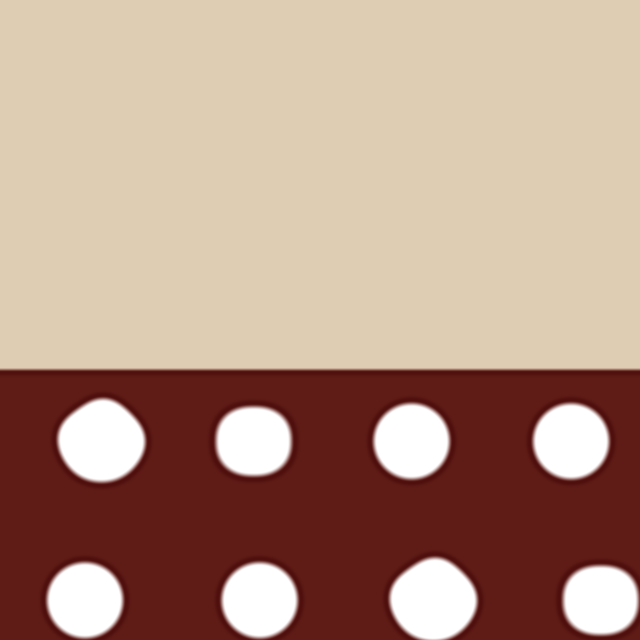
Reproduce this pattern procedurally as a WebGL 2 fragment shader.

```glsl
#version 300 es
precision highp float;

uniform vec2 u_resolution;
out vec4 fragColor;

const vec3 CREAM  = vec3(0.871, 0.800, 0.702);
const vec3 MAROON = vec3(0.373, 0.110, 0.090);
const vec3 RIM    = vec3(0.275, 0.030, 0.025);
const vec3 WHITE  = vec3(1.0);

const float BAND_TOP  = 0.4225;   // height of the maroon band
const float BAND_SOFT = 0.0035;
const float DOT_SOFT  = 0.0050;
const float RIM_WIDTH = 0.0045;

// Per row (x: upper, y: lower)
const vec2 ROW_START = vec2(0.1546, 0.1350);
const vec2 ROW_PITCH = vec2(0.2454, 0.2691);
const vec2 ROW_Y     = vec2(0.3105, 0.0620);

// Per dot kind: lumpy, squat, round, round
const vec4 KIND_SHIFT = vec4(0.0040, -0.0036, -0.0022, 0.0016);
const vec4 KIND_RX    = vec4(0.0650, 0.0585, 0.0590, 0.0590);
const vec4 KIND_RY    = vec4(0.0650, 0.0537, 0.0587, 0.0587);
const float SQUAT_POWER = 2.3;
const float LUMP_HEIGHT = 0.0029;
const float LUMP_ANGLE  = 1.48;
const float LUMP_WIDEN  = 0.0016;

// Approximate signed distance to an ellipse with adjustable squareness
float ovalDistance(vec2 p, vec2 radii, float power) {
    vec2 q = pow(abs(p / radii) + 1e-5, vec2(power));
    return (pow(q.x + q.y, 1.0 / power) - 1.0) * min(radii.x, radii.y);
}

// Disc whose upper half swells and dents around the rim
float lumpyDistance(vec2 p, float radius) {
    float a = atan(p.y, p.x + 1e-6);
    float upper = 0.5 + 0.5 * sin(a);
    float lump = LUMP_HEIGHT * upper * cos(4.0 * (a - LUMP_ANGLE));
    return length(p) - radius - lump - LUMP_WIDEN * cos(2.0 * a);
}

// Nearest dot; the lower row continues the kinds two steps on
float dotsDistance(vec2 uv) {
    float nearest = 1.0;
    for (int row = 0; row < 2; row++) {
        for (int col = 0; col < 4; col++) {
            int kind = (col + 2 * row) % 4;
            float x = ROW_START[row] + ROW_PITCH[row] * float(col) + KIND_SHIFT[kind];
            vec2 p = uv - vec2(x, ROW_Y[row]);
            vec2 radii = vec2(KIND_RX[kind], KIND_RY[kind]);
            float d = kind == 0 ? lumpyDistance(p, radii.x)
                                : ovalDistance(p, radii, kind == 1 ? SQUAT_POWER : 2.0);
            nearest = min(nearest, d);
        }
    }
    return nearest;
}

// Dark fringe peaking just outside a soft edge
float fringe(float d, float offset) {
    float t = (d - offset) / RIM_WIDTH;
    return exp(-t * t);
}

void main() {
    vec2 uv = gl_FragCoord.xy / u_resolution;
    float pixel = 1.0 / min(u_resolution.x, u_resolution.y);
    float dotSoft = max(DOT_SOFT, pixel);
    float bandSoft = max(BAND_SOFT, pixel);

    float dots = dotsDistance(uv);
    float depth = BAND_TOP - uv.y;

    // Maroon band with darker fringes
    float shade = max(0.65 * fringe(dots, 0.0065), 0.6 * fringe(depth, 0.0050));
    vec3 color = mix(MAROON, RIM, shade);

    // White dots, then the cream field above
    color = mix(color, WHITE, 1.0 - smoothstep(-dotSoft, dotSoft, dots));
    color = mix(CREAM, color, smoothstep(-bandSoft, bandSoft, depth));

    fragColor = vec4(color, 1.0);
}
```
